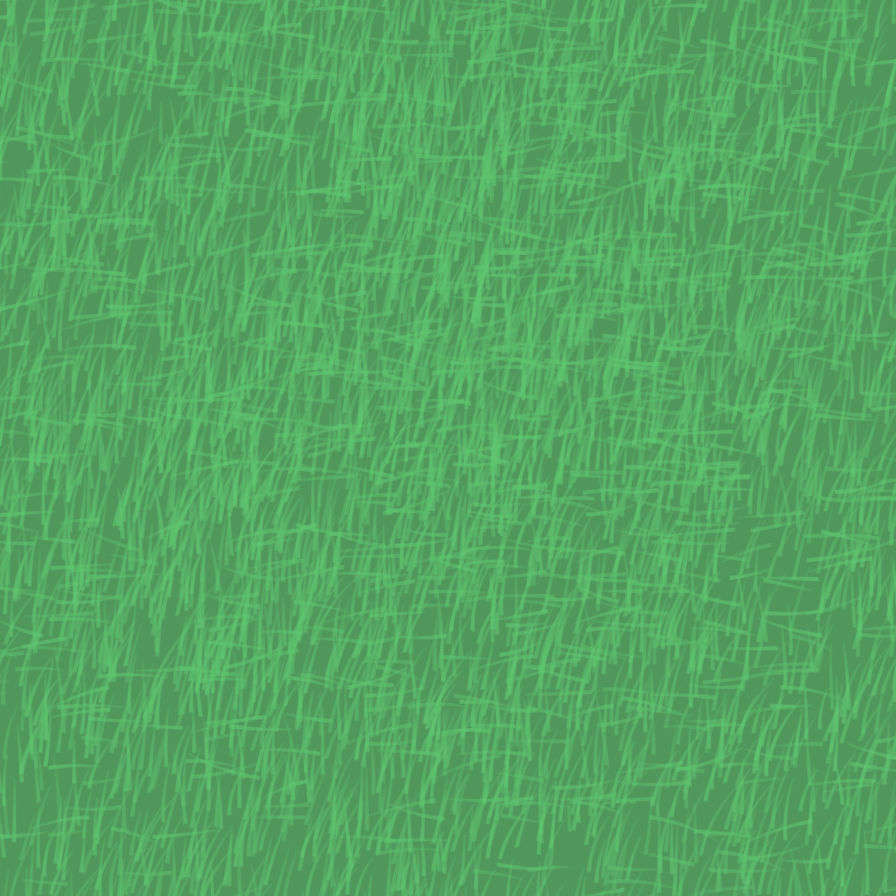
A three.js fragment shader for this texture:

```glsl
// Meadow of thin, translucent curved grass blades with some strands lying across
varying vec2 vUv;

vec4 hash4(vec3 p) {
  vec4 q = fract(p.xyzx * vec4(0.1031, 0.1030, 0.0973, 0.1099));
  q += dot(q, q.wzxy + 33.33);
  return fract((q.xxyz + q.yzzw) * q.zywx);
}

// Smooth value noise for uneven growth
float valueNoise(vec2 p) {
  vec2 i = floor(p), f = fract(p);
  f = f * f * (3.0 - 2.0 * f);
  float a = hash4(vec3(i, 91.0)).x;
  float b = hash4(vec3(i + vec2(1.0, 0.0), 91.0)).x;
  float c = hash4(vec3(i + vec2(0.0, 1.0), 91.0)).x;
  float d = hash4(vec3(i + vec2(1.0, 1.0), 91.0)).x;
  return mix(mix(a, b, f.x), mix(c, d, f.x), f.y);
}

// Opacity of one blade rooted at the origin and growing along +y
float blade(vec2 p, float len, float lean, float bend, float strength) {
  float t = clamp(p.y / len, 0.0, 1.0);
  float curve = len * t * (lean + bend * t);
  float slope = lean + 2.0 * bend * t;
  float dist = abs(p.x - curve) / sqrt(1.0 + slope * slope);
  float halfWidth = mix(0.0023, 0.0011, t);
  float side = 1.0 - smoothstep(halfWidth - 0.001, halfWidth + 0.001, dist);
  float ends = smoothstep(-0.001, 0.002, p.y) * (1.0 - smoothstep(len - 0.003, len, p.y));
  return side * ends * strength * mix(1.0, 0.3, t * t);
}

// Light left through a layer of blades scattered over a grid of cells
float layer(vec2 p, int count, float seed, vec2 center, float sparse,
            vec2 leanRange, vec2 bendRange) {
  vec2 cellSize = vec2(0.055, 0.085);
  vec2 home = floor(p / cellSize);
  float through = 1.0;
  for (int row = -1; row <= 0; row++) {
    for (int col = -1; col <= 1; col++) {
      vec2 cell = home + vec2(float(col), float(row));
      for (int n = 0; n < 24; n++) {
        if (n >= count) break;
        vec3 id = vec3(cell + 50.0, seed + float(n));
        vec4 place = hash4(id);
        vec2 root = (cell + place.xy) * cellSize;
        vec2 away = root - center;
        float density = sparse + (1.0 - sparse) * exp(-5.0 * dot(away, away));
        density *= 0.65 + 0.7 * valueNoise(root * 8.0 + seed);
        if (place.z > density) continue;
        vec4 form = hash4(id + 137.0);
        through *= 1.0 - blade(p - root, 0.083 * mix(0.55, 1.0, place.w),
                               mix(leanRange.x, leanRange.y, form.x),
                               mix(bendRange.x, bendRange.y, form.y),
                               mix(0.4, 0.68, form.z));
      }
    }
  }
  return through;
}

void main() {
  vec3 soil = vec3(0.317, 0.592, 0.36);
  vec3 grass = vec3(0.37, 0.775, 0.44);

  // Upright blades, mostly arching to the right
  float through = layer(vUv, 22, 1.0, vec2(0.44, 0.58), 0.38,
                        vec2(-0.1, 0.27), vec2(-0.12, 0.38));

  // Strands lying across, rooted at their left or right end
  vec2 lying = vec2(-0.22, 0.22);
  through *= layer(vUv.yx, 3, 31.0, vec2(0.6, 0.58), 0.18, lying, lying);
  through *= layer(vec2(vUv.y, 1.0 - vUv.x), 3, 61.0, vec2(0.6, 0.42), 0.18, lying, lying);

  gl_FragColor = vec4(mix(grass, soil, through), 1.0);
}
```
